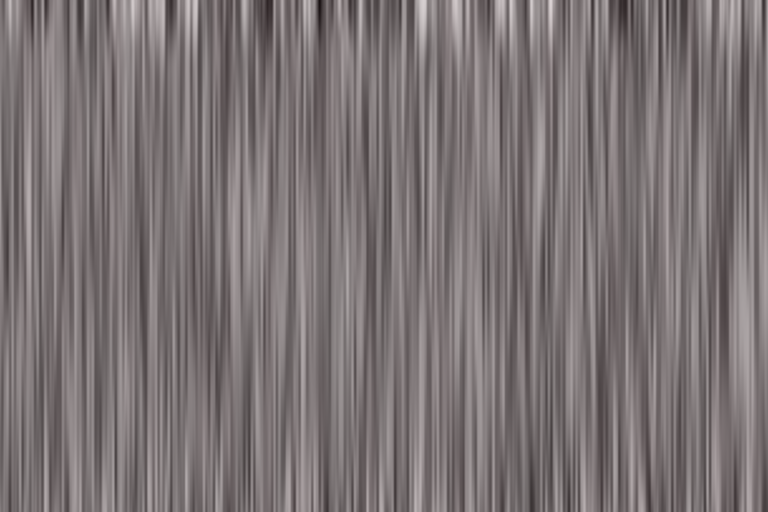
This texture is drawn by a Shadertoy shader. Its source:

```glsl
float hash(vec2 p) {
    vec3 q = fract(vec3(p.xyx) * 0.1031);
    q += dot(q, q.yzx + 33.33);
    return fract((q.x + q.y) * q.z);
}

// Smooth random values down one column, signed; each column starts elsewhere
float columnNoise(float column, float y, float seed) {
    y += 20.0 * hash(vec2(column, seed));
    float cell = floor(y);
    float a = hash(vec2(column + seed * 17.0, cell));
    float b = hash(vec2(column + seed * 17.0, cell + 1.0));
    return mix(a, b, smoothstep(0.0, 1.0, y - cell)) * 2.0 - 1.0;
}

// Blends neighbouring columns into soft vertical streaks
float streaks(vec2 uv, vec2 cells, float seed) {
    vec2 p = uv * cells;
    float column = floor(p.x);
    return mix(columnNoise(column, p.y, seed),
               columnNoise(column + 1.0, p.y, seed),
               smoothstep(0.0, 1.0, p.x - column));
}

void mainImage(out vec4 fragColor, in vec2 fragCoord) {
    vec2 uv = fragCoord / iResolution.xy;

    // Fine, medium and broad fibres
    float fibre = 0.76 * streaks(uv, vec2(305.0, 4.2), 1.0)
                + 0.46 * streaks(uv, vec2(185.0, 3.6), 2.0)
                + 0.20 * streaks(uv, vec2(80.0, 4.0), 3.0);
    float bottomContrast = 1.0 + 0.35 * smoothstep(0.2, 0.0, uv.y);
    float shade = 0.19 * fibre * bottomContrast;

    // Bold fringe along the top, fading over uneven lengths
    vec2 across = vec2(uv.x, 0.0);
    float fringe = 0.42 * streaks(across, vec2(75.0, 1.0), 4.0)
                 + 0.55 * streaks(across, vec2(215.0, 1.0), 5.0)
                 + 0.20 * streaks(across, vec2(30.0, 1.0), 6.0);
    float fringeLength = 0.15 + 0.07 * streaks(across, vec2(80.0, 1.0), 7.0);
    float fade = smoothstep(1.0 - fringeLength, 1.0, uv.y);
    shade += 0.40 * fringe * fade;

    // Warm grey, slightly rosier in broad soft patches
    float warmth = 0.004 * streaks(uv, vec2(60.0, 3.0), 8.0);
    vec3 warmGrey = vec3(0.484, 0.453, 0.457);
    vec3 color = warmGrey + shade + warmth * vec3(1.0, -0.6, -0.2);
    fragColor = vec4(clamp(color, 0.0, 1.0), 1.0);
}
```
